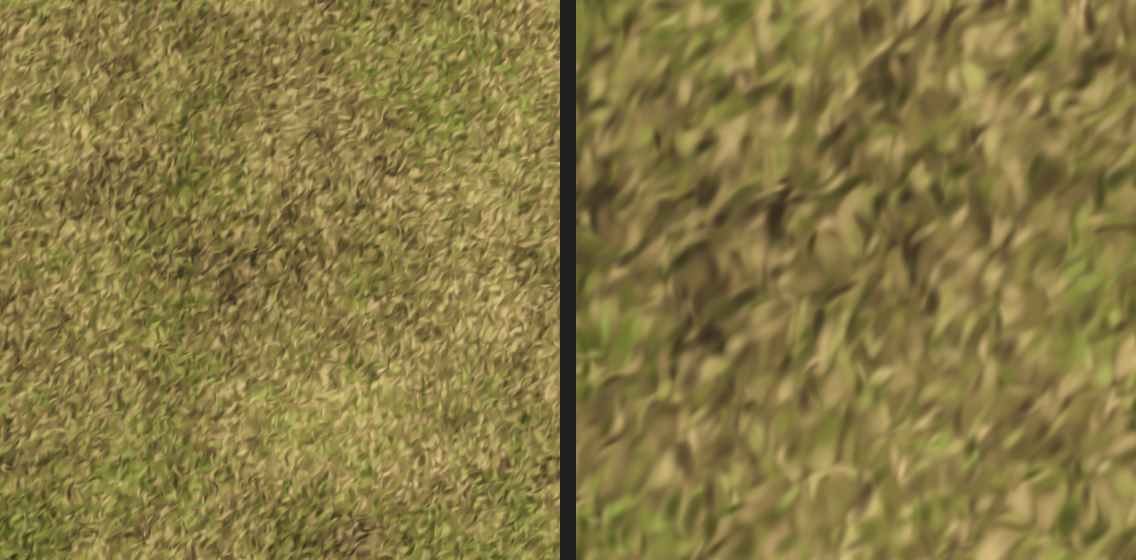
Left, the full canvas; right, a detail of the centre.
This texture is drawn by a Shadertoy shader. Its source:

```glsl
// Sun-dried lawn seen slightly out of focus: layers of soft, short, leaning blades
// are scattered on jittered grids and painted over each other. Noise patches steer
// the mix of straw and green, the light and the direction, and bend the blades.

const int   LAYERS        = 6;
const float CELLS         = 56.0;    // grid cells per canvas height
const float HALF_LENGTH   = 0.0176;  // must stay below 1 / CELLS
const float HALF_WIDTH    = 0.0088;
const float OPACITY       = 0.86;
const float LEAN          = 0.98;    // mean blade angle in radians
const float LEAN_SPREAD   = 1.3;     // random turn of single blades
const float LEAN_DRIFT    = 1.1;     // slow turn across the lawn
const float BEND_SCALE    = 48.0;
const float BEND_AMOUNT   = 0.008;
const float TONE_MEAN     = 0.535;
const float TONE_CONTRAST = 0.82;
const float PATCH_SHADE   = 0.58;
const float DRY_SHARE     = 0.53;
const float DRY_PATCHES   = 1.35;
const float DRY_SPREAD    = 0.85;

const vec3 DRY_SHADOW   = vec3(0.21, 0.17, 0.115);
const vec3 DRY_MID      = vec3(0.58, 0.485, 0.29);
const vec3 DRY_LIGHT    = vec3(0.89, 0.78, 0.54);
const vec3 GREEN_SHADOW = vec3(0.20, 0.20, 0.09);
const vec3 GREEN_MID    = vec3(0.53, 0.51, 0.23);
const vec3 GREEN_LIGHT  = vec3(0.78, 0.75, 0.43);
const vec3 LUSH_TINT    = vec3(0.86, 0.98, 0.82);
const vec3 SOIL         = vec3(0.50, 0.44, 0.25);

// Integer hash: three random values in 0..1 per lattice point
vec3 hash3(ivec3 cell) {
    uvec3 v = uvec3(cell) * 1664525u + 1013904223u;
    v.x += v.y * v.z; v.y += v.z * v.x; v.z += v.x * v.y;
    v ^= v >> 16u;
    v.x += v.y * v.z; v.y += v.z * v.x; v.z += v.x * v.y;
    return vec3(v >> 8u) * exp2(-24.0);
}

// Three independent channels of smooth value noise
vec3 noise3(vec2 p, int seed) {
    ivec2 i = ivec2(floor(p));
    vec2 f = fract(p);
    f = f * f * (3.0 - 2.0 * f);
    vec3 low  = mix(hash3(ivec3(i, seed)), hash3(ivec3(i + ivec2(1, 0), seed)), f.x);
    vec3 high = mix(hash3(ivec3(i + ivec2(0, 1), seed)), hash3(ivec3(i + 1, seed)), f.x);
    return mix(low, high, f.y);
}

// Patches centred on zero: x = dryness, y = light, z = direction
vec3 patches(vec2 p) {
    vec3 n = 0.34 * noise3(p * 3.5, 101)
           + 0.28 * noise3(p * 8.0 + 3.7, 102)
           + 0.24 * noise3(p * 17.0 + 8.1, 103)
           + 0.20 * noise3(p * 34.0 + 5.3, 104);
    return n - 0.53;
}

vec3 toneRamp(vec3 shadow, vec3 middle, vec3 light, float tone) {
    return tone < 0.5 ? mix(shadow, middle, tone * 2.0)
                      : mix(middle, light, tone * 2.0 - 1.0);
}

vec3 bladeColor(float dryness, float tone) {
    vec3 dry   = toneRamp(DRY_SHADOW, DRY_MID, DRY_LIGHT, tone);
    vec3 green = toneRamp(GREEN_SHADOW, GREEN_MID, GREEN_LIGHT, tone);
    green *= mix(vec3(1.0), LUSH_TINT, smoothstep(0.35, -0.10, dryness));
    return mix(green, dry, smoothstep(0.25, 0.75, dryness));
}

// Soft ellipse around the origin, pointing along the angle
float bladeMask(vec2 p, float angle, vec2 halfSize) {
    vec2 along = vec2(cos(angle), sin(angle));
    vec2 local = vec2(dot(p, along), dot(p, vec2(-along.y, along.x)));
    return 1.0 - smoothstep(0.0, 1.0, length(local / halfSize));
}

void mainImage(out vec4 fragColor, in vec2 fragCoord) {
    vec2 uv = fragCoord / iResolution.y;
    vec3 patchField = patches(uv);
    vec3 color = SOIL * (1.0 + PATCH_SHADE * patchField.y);
    vec2 bent = uv + BEND_AMOUNT * (noise3(uv * BEND_SCALE, 105).xy - 0.5);

    for (int layer = 0; layer < LAYERS; layer++) {
        // Shift each layer so that the grids do not line up
        vec2 grid = bent * CELLS + vec2(0.37, 0.61) * float(layer);
        ivec2 home = ivec2(floor(grid));

        for (int y = -1; y <= 1; y++)
        for (int x = -1; x <= 1; x++) {
            ivec2 cell = home + ivec2(x, y);
            vec3 place = hash3(ivec3(cell, layer));
            vec3 look  = hash3(ivec3(cell, layer + 50));
            vec3 shape = hash3(ivec3(cell, layer + 70));

            vec2 offset = (grid - vec2(cell) - place.xy) / CELLS;
            float angle = LEAN + LEAN_SPREAD * (place.z - 0.5) + LEAN_DRIFT * patchField.z;
            vec2 halfSize = vec2(HALF_LENGTH, HALF_WIDTH) * mix(vec2(0.65, 0.5), vec2(1.0), shape.xy);

            float dryness = DRY_SHARE + DRY_PATCHES * patchField.x + DRY_SPREAD * (look.x - 0.5);
            float tone = TONE_MEAN + TONE_CONTRAST * (look.y - 0.5) + PATCH_SHADE * patchField.y;
            vec3 blade = bladeColor(dryness, clamp(tone, 0.0, 1.0));
            color = mix(color, blade, OPACITY * bladeMask(offset, angle, halfSize));
        }
    }
    fragColor = vec4(color, 1.0);
}
```
